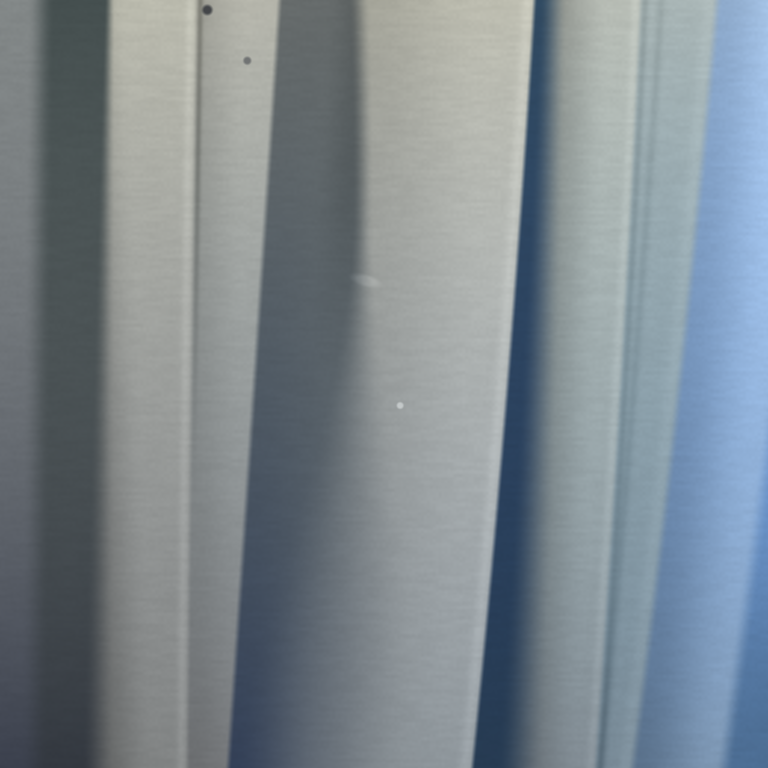
This texture is drawn by a three.js fragment shader. Its source:

```glsl
#define WEAVE_ROWS 210.0
#define WEAVE_DEPTH 0.035
#define GRAIN_DEPTH 0.022
#define CRISP 0.004
#define CREASE_Y 0.635

varying vec2 vUv;

float hash(vec2 p) {
  p = fract(p * vec2(0.1031, 0.1137));
  p += dot(p, p.yx + 33.33);
  return fract((p.x + p.y) * p.x * 47.3);
}

float noise(vec2 p) {
  vec2 i = floor(p), f = fract(p);
  f = f * f * (3.0 - 2.0 * f);
  return mix(mix(hash(i), hash(i + vec2(1, 0)), f.x),
             mix(hash(i + vec2(0, 1)), hash(i + vec2(1, 1)), f.x), f.y);
}

// Quadratic through values at the top, middle and bottom
float curve(float top, float mid, float low, float y) {
  return low * (1.0 - y) * (1.0 - 2.0 * y) + mid * 4.0 * y * (1.0 - y) + top * y * (2.0 * y - 1.0);
}

vec3 tone(vec3 top, vec3 mid, vec3 low, float y) {
  return vec3(curve(top.r, mid.r, low.r, y), curve(top.g, mid.g, low.g, y), curve(top.b, mid.b, low.b, y));
}

// Coverage to the right of a fold edge
float past(float d, float softness) {
  return smoothstep(-softness, softness, d);
}

// Narrow highlight or shadow along a fold
float ridge(float d, float width) {
  return exp(-d * d / (width * width));
}

float spot(vec2 p, vec2 center, float radius) {
  return 1.0 - smoothstep(radius * 0.4, radius, length(p - center));
}

vec3 curtain(vec2 p) {
  float x = p.x, y = p.y;

  // Distances from each fold edge
  float dShade = x - curve(0.053, 0.048, 0.045, y);
  float dPleat = x - curve(0.143, 0.135, 0.128, y);
  float dSeam = x - curve(0.256, 0.249, 0.244, y);
  float dHollow = x - curve(0.364, 0.331, 0.297, y);
  float dBroad = x - curve(0.468, 0.466, 0.415, y);
  float dGap = x - curve(0.696, 0.661, 0.615, y);
  float dRoll = x - curve(0.721, 0.703, 0.678, y);
  float dTuck = x - curve(0.834, 0.808, 0.775, y);
  float dBlue = x - curve(0.934, 0.885, 0.824, y);
  float dCorner = x - curve(1.08, 1.012, 0.943, y);

  // Left pleats
  vec3 col = tone(vec3(0.51, 0.53, 0.53), vec3(0.42, 0.44, 0.46), vec3(0.23, 0.25, 0.30), y);
  vec3 shade = tone(vec3(0.27, 0.31, 0.31), vec3(0.29, 0.32, 0.33), vec3(0.20, 0.22, 0.25), y);
  col = mix(col, shade, past(dShade, 0.018));
  vec3 pleat = tone(vec3(0.71, 0.71, 0.66), vec3(0.59, 0.60, 0.59), vec3(0.49, 0.50, 0.50), y);
  pleat *= mix(0.80, 1.03, smoothstep(0.0, 0.075, dPleat + 0.05 * y));
  col = mix(col, pleat, past(dPleat, mix(0.022, 0.007, y)));
  vec3 flap = tone(vec3(0.70, 0.70, 0.66), vec3(0.58, 0.60, 0.60), vec3(0.46, 0.47, 0.48), y);
  flap *= mix(0.91, 1.02, smoothstep(0.0, 0.07, dSeam));
  col = mix(col, flap, past(dSeam, CRISP));
  col += 0.05 * ridge(dSeam + 0.008, 0.006);
  col -= 0.13 * ridge(dSeam - 0.005, 0.004) * smoothstep(0.3, 0.9, y);

  // Central hollow opening into the broad panel
  vec3 hollow = tone(vec3(0.40, 0.42, 0.42), vec3(0.31, 0.35, 0.39), vec3(0.20, 0.25, 0.34), y);
  hollow += vec3(0.09, 0.08, 0.05) * smoothstep(0.0, 0.13, dHollow) * (1.0 - y);
  hollow -= 0.05 * smoothstep(0.06, 0.11, dHollow) * smoothstep(0.45, 0.8, y);
  vec3 panel = tone(vec3(0.72, 0.72, 0.67), vec3(0.65, 0.67, 0.67), vec3(0.54, 0.57, 0.59), y);
  panel *= mix(0.90, 1.03, smoothstep(0.0, 0.17, dBroad));
  float spread = mix(0.11, 0.014, smoothstep(0.05, 0.72, y));
  hollow = mix(hollow, panel, past(dBroad, spread));
  hollow += 0.06 * spot(vec2(x, (y - CREASE_Y + 0.25 * (x - 0.475)) * 2.5), vec2(0.476, 0.0), 0.025);
  col = mix(col, hollow, past(dHollow, 0.005));
  col += 0.05 * ridge(dGap + 0.009, 0.008);

  // Deep gap and the rounded fold beside it
  vec3 gap = tone(vec3(0.19, 0.29, 0.38), vec3(0.17, 0.26, 0.37), vec3(0.15, 0.23, 0.32), y);
  vec3 roll = tone(vec3(0.70, 0.72, 0.69), vec3(0.60, 0.65, 0.66), vec3(0.49, 0.53, 0.56), y);
  roll *= mix(0.83, 1.03, smoothstep(0.0, 0.075, dRoll));
  gap = mix(gap, roll, past(dRoll, mix(0.032, 0.018, y)));
  col = mix(col, gap, past(dGap, CRISP));

  // Tucked strip
  vec3 tuck = tone(vec3(0.66, 0.71, 0.71), vec3(0.55, 0.63, 0.67), vec3(0.47, 0.54, 0.59), y);
  col = mix(col, tuck, past(dTuck, CRISP));
  col += 0.04 * ridge(dTuck + 0.006, 0.006);
  col -= 0.07 * ridge(dTuck - 0.006, 0.005);
  col -= 0.05 * ridge(dTuck - mix(0.008, 0.027, y), 0.006);
  col += 0.03 * ridge(dBlue + 0.010, 0.010);

  // Blue light on the right
  vec3 blue = tone(vec3(0.56, 0.67, 0.80), vec3(0.45, 0.57, 0.72), vec3(0.35, 0.44, 0.54), y);
  blue += vec3(0.14, 0.15, 0.16) * smoothstep(0.0, 0.11, dBlue);
  col = mix(col, blue, past(dBlue, 0.007));
  vec3 corner = mix(vec3(0.30, 0.43, 0.58), vec3(0.42, 0.58, 0.79), smoothstep(0.0, 0.4, y));
  return mix(col, corner, past(dCorner, 0.012));
}

void main() {
  vec2 p = vUv;
  vec3 col = curtain(p);

  // Woven threads and fine grain
  float threads = noise(p * vec2(45.0, WEAVE_ROWS)) - 0.5;
  float grain = noise(p * 260.0 + 17.0) - 0.5;
  col *= 1.0 + WEAVE_DEPTH * threads + GRAIN_DEPTH * grain;

  // Small flecks
  col = mix(col, vec3(0.20, 0.21, 0.23), 0.85 * spot(p, vec2(0.270, 0.987), 0.009));
  col = mix(col, vec3(0.36, 0.37, 0.38), 0.75 * spot(p, vec2(0.322, 0.921), 0.007));
  col += 0.16 * spot(p, vec2(0.521, 0.472), 0.006);

  gl_FragColor = vec4(clamp(col, 0.0, 1.0), 1.0);
}
```
